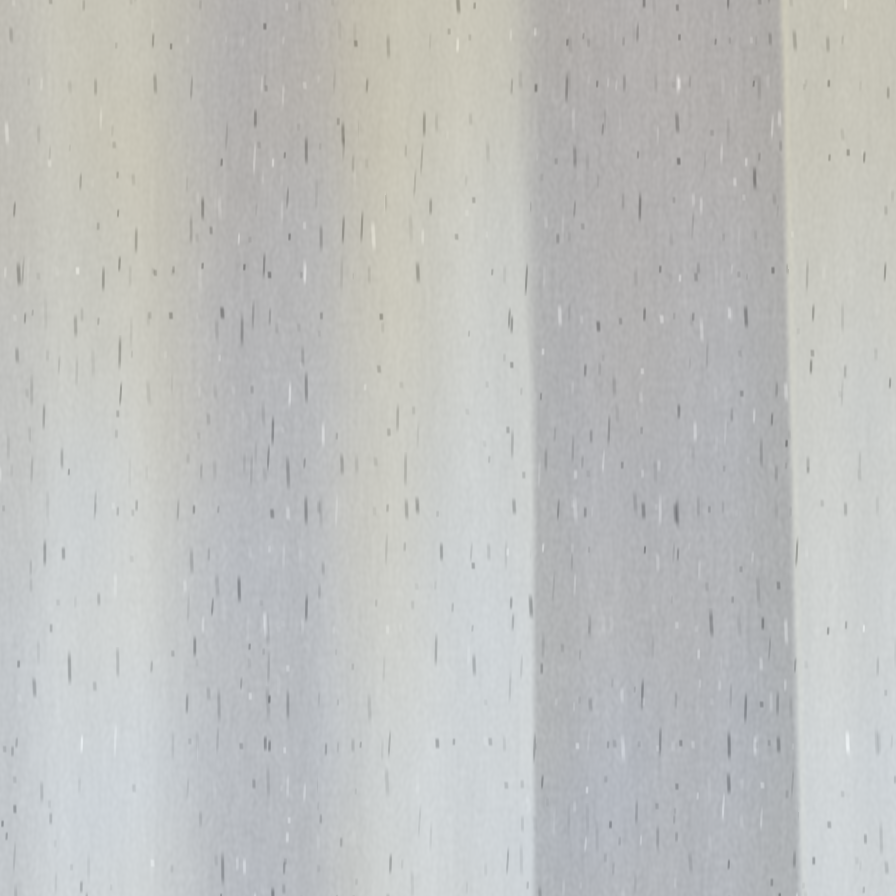
Give the GLSL for this texture, as a Shadertoy shader.

```glsl
#define LIT_TOP vec3(0.782, 0.772, 0.722)
#define LIT_LOW vec3(0.812, 0.832, 0.842)
#define SHADE_TOP vec3(0.695, 0.683, 0.675)
#define SHADE_LOW vec3(0.705, 0.718, 0.738)
#define GRAIN 0.030
#define STREAK 0.022
#define SLUB_DARK 0.20
#define SLUB_LIGHT 0.11
#define SLUB_LAYERS 3

vec2 hash2(vec2 p) {
    vec3 q = fract(p.xyx * vec3(0.1031, 0.1030, 0.0973));
    q += dot(q, q.yzx + 33.33);
    return fract((q.xx + q.yz) * q.zy);
}

float gradientNoise(vec2 p) {
    vec2 cell = floor(p), f = fract(p);
    vec2 u = f * f * f * (f * (f * 6.0 - 15.0) + 10.0);
    vec4 corner;
    for (int i = 0; i < 4; i++) {
        vec2 o = vec2(i & 1, i >> 1);
        corner[i] = dot(hash2(cell + o) * 2.0 - 1.0, f - o);
    }
    vec2 rows = mix(corner.xz, corner.yw, u.x);
    return mix(rows.x, rows.y, u.y);
}

// One thickened thread per cell: negative is dark, positive is light
float slubs(vec2 uv, float seed, float shade) {
    vec2 grid = vec2(43.0, 15.0) + seed * vec2(5.0, 4.0);
    vec2 p = uv * grid + seed * 17.3;
    vec2 cell = floor(p);
    vec2 place = hash2(cell + 5.0 * seed);
    vec2 kind = hash2(cell + 91.7 + seed);
    vec2 size = hash2(cell + 47.1 + seed);
    vec2 d = (fract(p) - mix(vec2(0.25, 0.4), vec2(0.75, 0.6), place)) / grid;
    d.x += d.y * (size.x - 0.5) * 0.12;
    float halfLength = mix(0.005, 0.024, size.y * size.y);
    float halfWidth = mix(0.0018, 0.0034, size.x);
    float body = (1.0 - smoothstep(0.2, 1.0, abs(d.x) / halfWidth))
               * (1.0 - smoothstep(0.3, 1.0, abs(d.y) / halfLength));
    float present = step(kind.x, mix(0.20, 0.38, shade));
    float lightChance = mix(0.12, 0.38, shade);
    float strength = mix(0.2, 1.0, place.x * place.x);
    float tone = kind.y < lightChance ? SLUB_LIGHT : -SLUB_DARK;
    return body * present * strength * tone;
}

// Shade of the folds: x is the soft left hollow, y the sharp right panel
vec2 foldShade(vec2 uv) {
    float x = uv.x + 0.004 * gradientNoise(vec2(2.0, uv.y * 4.0));
    float hollow = smoothstep(0.15, 0.27, x) * (1.0 - smoothstep(0.32, 0.45, x));
    float side = 0.4 * (1.0 - smoothstep(0.0, 0.08, x));
    float soft = mix(0.005, 0.028, smoothstep(0.45, 1.0, uv.y));
    float left = 0.596 - 0.012 * smoothstep(0.5, 1.0, uv.y);
    float right = mix(0.893, 0.871, uv.y);
    float panel = smoothstep(left - soft, left + soft, x)
                * (1.0 - smoothstep(right - 0.005, right + 0.005, x));
    return vec2(max(hollow * 0.88, side), panel);
}

void mainImage(out vec4 fragColor, in vec2 fragCoord) {
    vec2 uv = fragCoord / iResolution.xy;
    vec2 folds = foldShade(uv);
    float shade = max(folds.x, folds.y);

    // Warm light above, cool light below
    float drift = 0.25 * gradientNoise(vec2(uv.x * 8.0, uv.y * 2.0));
    float warmth = smoothstep(0.15, 1.0, uv.y + drift);
    vec3 lit = mix(LIT_LOW, LIT_TOP, warmth);
    vec3 shaded = mix(SHADE_LOW, SHADE_TOP, warmth);
    vec3 color = mix(lit, shaded, shade);

    // Warm fringes on the slopes, darker creases along the panel sides
    float slope = smoothstep(0.35, 0.40, uv.x) * (1.0 - smoothstep(0.41, 0.50, uv.x));
    color += slope * vec3(0.003, -0.004, -0.020);
    float crease = 1.0 - smoothstep(0.0, 0.07, uv.x - 0.59);
    crease += smoothstep(0.80, 0.88, uv.x);
    color -= folds.y * crease * vec3(0.015, 0.014, 0.023);
    float hem = abs(uv.x - mix(0.898, 0.876, uv.y));
    color += (1.0 - smoothstep(0.001, 0.006, hem)) * vec3(0.014, 0.012, 0.002);

    // Broad vertical bands and faint colour blotches
    color += 0.022 * gradientNoise(vec2(uv.x * 24.0, uv.y * 1.5));
    color += vec3(-0.5, 0.0, 1.0) * 0.018 * gradientNoise(uv * vec2(9.0, 5.0) + 31.0);

    // Woven threads
    float texture_ = GRAIN * gradientNoise(uv * vec2(210.0, 120.0));
    texture_ += STREAK * gradientNoise(uv * vec2(150.0, 22.0) + 63.0);
    texture_ *= mix(0.8, 1.2, shade);
    for (int i = 0; i < SLUB_LAYERS; i++) {
        texture_ += slubs(uv, float(i), shade);
    }
    fragColor = vec4(color + texture_, 1.0);
}
```
